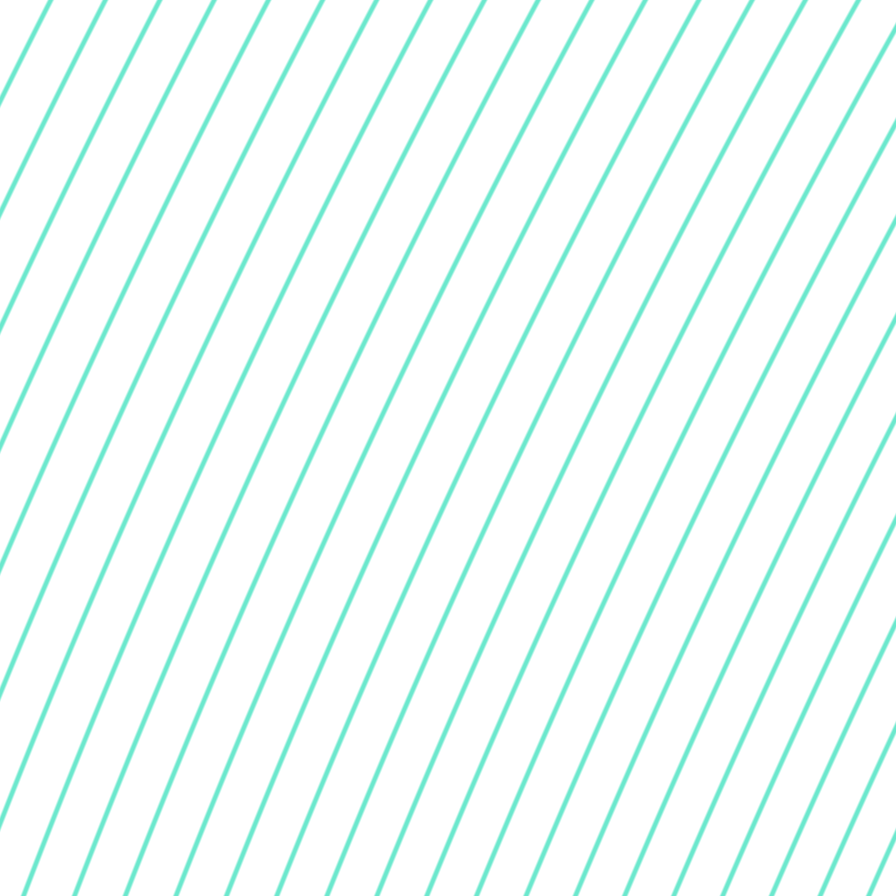
Reproduce this pattern procedurally as a WebGL 1 fragment shader.

```glsl
precision highp float;
// Thin mint lines on white, leaning right and bowing very gently.
// The lines are the integer levels of a smooth polynomial phase; dividing
// by the length of its gradient gives an even line width everywhere.

#define LINE_COLOR vec3(0.42, 0.91, 0.805)
#define PAPER_COLOR vec3(1.0)
#define HALF_WIDTH 0.00265
#define SOFTNESS 0.0016
#define PHASE_START -0.93              // phase at the top left corner
#define SLOPE vec2(16.375, 8.29)       // lines crossed along top and left edges
#define BEND vec2(0.26, -0.82)         // change of spacing along each axis
#define TWIST 0.986                    // turn of the lines across the canvas
#define TWIST_BEND vec2(0.24, 0.164)   // change of that turn along each axis

uniform vec2 u_resolution;

// Phase that grows by one from each line to the next.
float linePhase(vec2 p) {
  float twist = TWIST + dot(TWIST_BEND, p);
  return PHASE_START + dot(p, SLOPE + BEND * p) + p.x * p.y * twist;
}

// Exact derivative of linePhase.
vec2 phaseGradient(vec2 p) {
  float twist = TWIST + dot(TWIST_BEND, p);
  return SLOPE + 2.0 * BEND * p + p.yx * twist + p.x * p.y * TWIST_BEND;
}

// Distance to the nearest line, in canvas units.
float lineDistance(vec2 p) {
  float offset = abs(fract(linePhase(p) + 0.5) - 0.5);
  return offset / length(phaseGradient(p));
}

void main() {
  // Canvas coordinates measured from the top left corner.
  vec2 p = gl_FragCoord.xy / u_resolution;
  p.y = 1.0 - p.y;

  // Soft edge, never narrower than a pixel can show.
  float edge = max(SOFTNESS, 0.7 / min(u_resolution.x, u_resolution.y));
  float ink = 1.0 - smoothstep(HALF_WIDTH - edge, HALF_WIDTH + edge, lineDistance(p));

  gl_FragColor = vec4(mix(PAPER_COLOR, LINE_COLOR, ink), 1.0);
}
```
